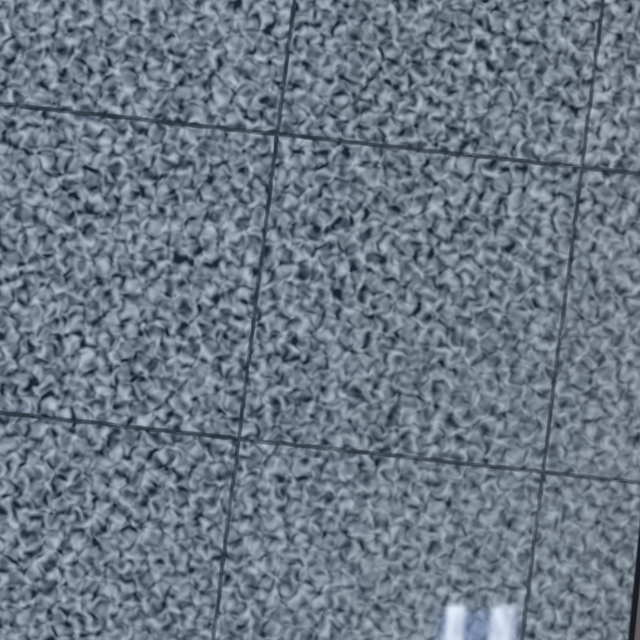
Reproduce this texture procedurally as a three.js fragment shader.

```glsl
varying vec2 vUv;

const float TILE_SIZE = 0.4825;
const vec3 GROUT = vec3(0.15, 0.19, 0.23);
const vec3 COOL_TINT = vec3(0.0, 0.05, 0.10);
const vec3 GLARE_BLUE = vec3(0.49, 0.57, 0.76);
const vec3 GLARE_WHITE = vec3(0.88, 0.92, 0.98);
const vec3 FRAME_DARK = vec3(0.10, 0.11, 0.14);
const vec3 FRAME_FACE = vec3(0.38, 0.36, 0.37);

float hash(vec2 p) {
  return fract(sin(dot(p, vec2(127.1, 311.7))) * 43758.5453);
}

vec2 gradient(vec2 cell) {
  float angle = 6.28318 * hash(cell);
  return vec2(cos(angle), sin(angle));
}

// Signed gradient noise
float noise(vec2 p) {
  vec2 i = floor(p);
  vec2 f = fract(p);
  vec2 s = f * f * f * (f * (f * 6.0 - 15.0) + 10.0);
  vec2 e = vec2(1.0, 0.0);
  float low = mix(dot(gradient(i), f), dot(gradient(i + e.xy), f - e.xy), s.x);
  float high = mix(dot(gradient(i + e.yx), f - e.yx), dot(gradient(i + e.xx), f - e.xx), s.x);
  return mix(low, high, s.y);
}

vec2 rotate(vec2 p, float angle) {
  float c = cos(angle);
  float s = sin(angle);
  return vec2(c * p.x - s * p.y, s * p.x + c * p.y);
}

// Skewed tile grid; joints lie on whole numbers
vec2 tileSpace(vec2 p) {
  return vec2(p.x - 0.127 * p.y - 0.333, p.y + 0.109 * p.x - 0.355) / TILE_SIZE;
}

// Curled granite speckle with roughly unit deviation
float speckle(vec2 p) {
  vec2 warp = vec2(noise(p * 48.0 + 7.3), noise(p * 48.0 + 31.7));
  vec2 q = p + 0.008 * warp;
  float coarse = noise(rotate(q, 0.6) * 62.0);
  float fine = noise(rotate(q, 1.9) * 104.0 + 13.0);
  float patches = noise(p * 13.0 + 5.0);
  return 3.2 * coarse + 2.3 * fine + 0.55 * patches;
}

vec3 granite(float grain, float lift) {
  float tone = 0.435 + 0.125 * grain - 0.012 * grain * grain + lift;
  return vec3(clamp(tone, 0.10, 0.72)) + COOL_TINT;
}

float joint(float coord, float halfWidth) {
  float d = abs(fract(coord + 0.5) - 0.5) * TILE_SIZE;
  return 1.0 - smoothstep(halfWidth * 0.4, halfWidth * 1.6, d);
}

// Soft upright bar rising from the lower edge
float streak(vec2 p, float center, float halfWidth, float top, float blur) {
  float across = abs(p.x - center - 0.08 * p.y);
  float side = 1.0 - smoothstep(halfWidth - blur, halfWidth + blur, across);
  return side * (1.0 - smoothstep(top - blur, top + blur, p.y));
}

void main() {
  vec2 p = vUv;

  // Each tile takes its own piece of stone
  vec2 grid = tileSpace(p);
  vec2 id = floor(grid);
  vec2 shift = 3.0 * vec2(hash(id + 2.0), hash(id + 9.0));
  float haze = smoothstep(0.7, 1.6, p.x + 0.8 * (1.0 - p.y));
  float grain = speckle(p + shift) * mix(1.06, 0.72, haze);
  float lift = 0.02 * (hash(id + 4.0) - 0.5) + 0.012 * haze;
  vec3 color = granite(grain, lift);
  color += vec3(-0.006, 0.0, 0.012) * (1.0 - 2.0 * p.x);

  // Thin joints with uneven edges and depth
  vec2 wobble = 0.004 * vec2(noise(p * 34.0), noise(p * 34.0 + 19.0));
  float wear = 0.74 + 0.5 * noise(p * 24.0 + 3.0);
  float across = joint(grid.y + wobble.y, 0.0034);
  float upright = joint(grid.x + wobble.x, 0.0031);
  float seam = max(across, upright) * wear * mix(1.0, 0.72, haze);
  color = mix(color, GROUT, clamp(seam, 0.0, 0.95));

  // Reflected lamps
  float halo = streak(p, 0.745, 0.062, 0.047, 0.022);
  float lamps = max(streak(p, 0.708, 0.015, 0.055, 0.008),
                    streak(p, 0.782, 0.018, 0.053, 0.010));
  float broken = 0.85 + 0.35 * noise(p * vec2(70.0, 28.0));
  color = mix(color, GLARE_BLUE, 0.55 * halo);
  color = mix(color, GLARE_WHITE, clamp(lamps * broken, 0.0, 1.0));

  // Slanted frame in the lower right corner
  float edge = p.x - 0.983 - 0.10 * p.y;
  color = mix(color, FRAME_DARK, smoothstep(-0.004, 0.001, edge));
  color = mix(color, FRAME_FACE, smoothstep(0.006, 0.010, edge));

  gl_FragColor = vec4(color, 1.0);
}
```
